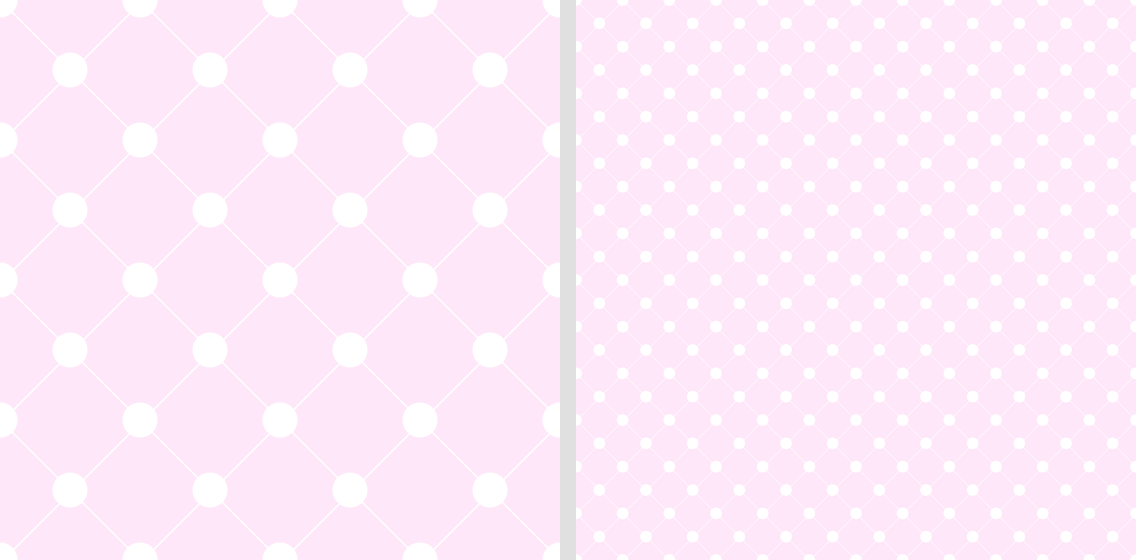
Left: one tile. Right: repeated 3 by 3.
Give the GLSL for this pattern, as a Shadertoy shader.

```glsl
// Pale pink lattice of fine white diagonals with white dots at the crossings.

const float REPEATS = 4.0;         // cells across and down
const float DOT_RADIUS = 0.125;    // lengths below are in cells
const float LINE_WIDTH = 0.0105;
const float RISING_SHIFT = 0.024;  // rising lines pass slightly off the dot centres
const vec3 PINK = vec3(0.996, 0.906, 0.977);
const vec3 WHITE = vec3(1.0);

// Offset to the nearest whole number
float nearest(float x) { return fract(x + 0.5) - 0.5; }
vec2 nearest(vec2 p) { return fract(p + 0.5) - 0.5; }

// Signed distance to a dot at every cell corner and cell centre
float dotDistance(vec2 p, float radius) {
    float corner = length(nearest(p));
    float centre = length(nearest(p + 0.5));
    return min(corner, centre) - radius;
}

// Signed distance to diagonal lines, from a coordinate x + y or x - y
float diagonalDistance(float coordinate, float width) {
    return abs(nearest(coordinate)) * sqrt(0.5) - 0.5 * width;
}

// Antialiased coverage of a signed distance
float coverage(float dist, float pixel) {
    return clamp(0.5 - dist / pixel, 0.0, 1.0);
}

void mainImage(out vec4 fragColor, in vec2 fragCoord) {
    vec2 p = fragCoord / iResolution.xy * REPEATS;
    float pixel = REPEATS / min(iResolution.x, iResolution.y);

    // Lattice
    float rising = diagonalDistance(p.x - p.y - RISING_SHIFT, LINE_WIDTH);
    float falling = diagonalDistance(p.x + p.y, LINE_WIDTH);

    // Dots join the lines
    float shape = min(dotDistance(p, DOT_RADIUS), min(rising, falling));

    fragColor = vec4(mix(PINK, WHITE, coverage(shape, pixel)), 1.0);
}
```
